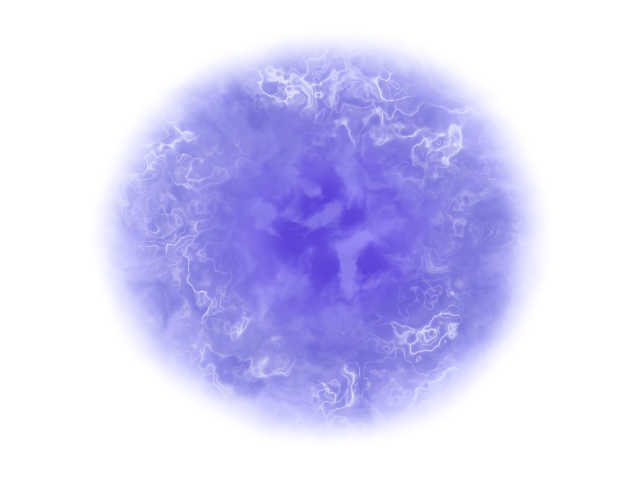
Reproduce this background procedurally as a WebGL 2 fragment shader.

```glsl
#version 300 es
precision highp float;
// A soft violet nebula disc on white, with a mottled core and a ring of pale filaments.

#define CENTER vec2(0.007, 0.005)
#define RADII vec2(0.472, 0.428)
#define WHITE vec3(1.0)
#define RIM_COLOR vec3(0.70, 0.70, 0.99)
#define RING_COLOR vec3(0.52, 0.51, 0.88)
#define HAZE_COLOR vec3(0.57, 0.54, 0.94)
#define CORE_COLOR vec3(0.34, 0.24, 0.84)
#define FILAMENT_COLOR vec3(0.90, 0.90, 1.0)
#define WARP 1.5

uniform vec2 u_resolution;
out vec4 outColor;

float hash(vec2 p) {
    vec3 q = fract(vec3(p.xyx) * 0.1031);
    q += dot(q, q.yzx + 33.33);
    return fract((q.x + q.y) * q.z);
}

float noise(vec2 p) {
    vec2 cell = floor(p);
    vec2 f = fract(p);
    f = f * f * (3.0 - 2.0 * f);
    float low = mix(hash(cell), hash(cell + vec2(1, 0)), f.x);
    float high = mix(hash(cell + vec2(0, 1)), hash(cell + vec2(1, 1)), f.x);
    return mix(low, high, f.y);
}

float fbm(vec2 p) {
    float sum = 0.0;
    float weight = 0.5;
    for (int i = 0; i < 4; i++) {
        sum += weight * noise(p);
        p = mat2(1.6, 1.2, -1.2, 1.6) * p + 17.3;
        weight *= 0.5;
    }
    return sum / 0.9375;
}

vec2 swirl(vec2 p) {
    return vec2(fbm(p + 3.7), fbm(p + 41.2)) - 0.5;
}

// Thin bright lines where the noise crosses its middle value
float ridge(vec2 p, float sharpness) {
    return exp(-sharpness * abs(noise(p) - 0.5));
}

// Soft tilted spot
float spot(vec2 p, vec2 at, vec2 size, float angle) {
    float c = cos(angle);
    float s = sin(angle);
    vec2 d = mat2(c, -s, s, c) * (p - at) / size;
    return exp(-dot(d, d));
}

void main() {
    vec2 p = (gl_FragCoord.xy - 0.5 * u_resolution) / u_resolution.y - CENTER;
    float angle = atan(p.y, p.x);
    float wobble = 0.012 * cos(3.0 * angle + 0.6) + 0.03 * (noise(p * 7.0 + 50.0) - 0.5);
    float r = length(p / RADII) + wobble;

    // Warped coordinates shared by the cloud and filament layers
    vec2 warped = p * 13.0 + WARP * 2.0 * swirl(p * 11.0 + 20.0);
    float cloud = fbm(warped + 60.0);
    float mottle = fbm(p * 17.0 + WARP * swirl(p * 14.0) + 90.0);

    // Radial base: haze inside, a dusky ring, a light rim
    vec3 color = mix(HAZE_COLOR, RING_COLOR, smoothstep(0.25, 0.62, r));
    color = mix(color, RIM_COLOR, smoothstep(0.68, 0.95, r + 0.12 * (cloud - 0.5)));
    color += 0.22 * (cloud - 0.5) * vec3(1.0, 1.0, 0.5) * smoothstep(1.0, 0.75, r);

    // Dark blotches in the core
    float core = spot(p, vec2(0.035, 0.0), vec2(0.19, 0.185), 0.0);
    core += 0.3 * spot(p, vec2(-0.06, 0.005), vec2(0.055, 0.04), 0.4);
    core += 0.25 * spot(p, vec2(0.02, 0.085), vec2(0.06, 0.035), 0.0);
    core += 0.2 * spot(p, vec2(0.07, -0.08), vec2(0.07, 0.05), 0.0);
    float dark = core * (0.25 + 0.75 * smoothstep(0.68, 0.36, mottle));
    color = mix(color, CORE_COLOR, clamp(dark, 0.0, 0.9));

    // Pale patches over the core
    float pale = spot(p, vec2(0.085, 0.0), vec2(0.075, 0.028), 0.3);
    pale += 0.7 * spot(p, vec2(0.065, 0.095), vec2(0.035, 0.025), -0.5);
    pale *= smoothstep(0.25, 0.6, mottle + 0.12);
    color = mix(color, vec3(0.60, 0.56, 0.97), clamp(pale, 0.0, 0.9));

    // Filaments, strongest in the ring and broken into patches
    float band = smoothstep(0.36, 0.66, r) * smoothstep(1.02, 0.78, r);
    float patches = smoothstep(0.32, 0.65, fbm(p * 9.0 + 130.0));
    vec2 curl = p * 16.0 + 5.0 * swirl(p * 12.0 + 70.0);
    float threads = 0.7 * ridge(curl, 17.0) + 0.4 * ridge(curl * 1.9 + 9.0, 13.0);
    float veil = 0.18 * ridge(curl * 0.7 + 30.0, 5.0);
    float glow = band * (threads * patches + veil) + 0.06 * threads * smoothstep(0.2, 0.4, r);
    color = mix(color, FILAMENT_COLOR, clamp(glow, 0.0, 0.9));

    // Feathered edge into white
    float fade = smoothstep(0.80, 1.03, r + 0.04 * (cloud - 0.5));
    outColor = vec4(mix(clamp(color, 0.0, 1.0), WHITE, fade), 1.0);
}
```
